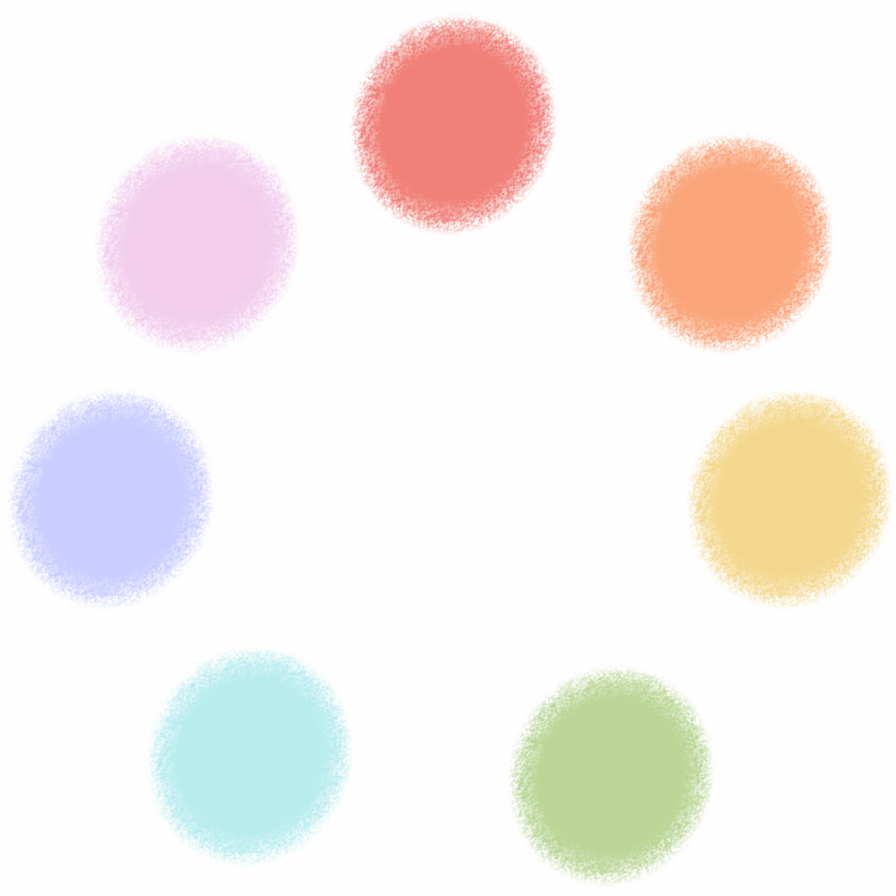
This background is drawn by a Shadertoy shader. Its source:

```glsl
// Seven pastel chalk dots with soft speckled rims, set in a loose ring on white paper.

float hash(vec2 p) {
    vec3 q = fract(p.xyx * vec3(0.1031, 0.1030, 0.0973));
    q += dot(q, q.yzx + 33.33);
    return fract((q.x + q.y) * q.z);
}

float valueNoise(vec2 p) {
    vec2 cell = floor(p), f = fract(p);
    f = f * f * (3.0 - 2.0 * f);
    return mix(mix(hash(cell), hash(cell + vec2(1, 0)), f.x),
               mix(hash(cell + vec2(0, 1)), hash(cell + vec2(1, 1)), f.x), f.y);
}

// Opacity of one chalk dot, p measured from its centre
float chalkDot(vec2 p) {
    // Slightly tilted ellipse, with d = 1 on the outer rim
    float c = cos(0.39), s = sin(0.39);
    vec2 q = vec2(c * p.x - s * p.y, s * p.x + c * p.y);
    float d = length(q / vec2(0.1094, 0.1193));

    // Fine speckle over patches stretched along the rising diagonal
    vec2 diagonal = vec2(p.x + p.y, p.y - p.x) * 0.7071;
    float fine = valueNoise(diagonal * vec2(400.0, 520.0) + 200.0);
    float coarse = valueNoise(diagonal * vec2(90.0, 170.0) + 90.0);
    float grain = 0.75 * fine + 0.25 * coarse - 0.5;

    // Thinner chalk streaks at the upper left and lower right
    float side = max(-2.0 * p.x * p.y / (dot(p, p) + 1e-5), 0.0);
    float streak = side * exp(-pow((d - 0.86) / 0.045, 2.0));

    // Mean coverage fades gradually; grain acts only where the chalk is partial
    float cover = 1.0 - 0.25 * smoothstep(0.68, 0.9, d)
                - 0.75 * smoothstep(0.86, 1.07, d) - 0.08 * streak;
    cover = clamp(cover, 0.0, 1.0);
    return clamp(cover + 4.4 * grain * cover * (1.0 - cover), 0.0, 1.0);
}

void mainImage(out vec4 fragColor, in vec2 fragCoord) {
    vec2 uv = fragCoord / iResolution.xy;

    // Clockwise from the top
    vec2 centers[7] = vec2[7](
        vec2(0.506, 0.861), vec2(0.815, 0.728), vec2(0.881, 0.443),
        vec2(0.682, 0.134), vec2(0.279, 0.156), vec2(0.124, 0.443),
        vec2(0.220, 0.728));
    vec3 chalks[7] = vec3[7](
        vec3(0.94, 0.50, 0.47), vec3(0.98, 0.645, 0.48), vec3(0.955, 0.845, 0.555),
        vec3(0.73, 0.835, 0.585), vec3(0.72, 0.925, 0.935), vec3(0.79, 0.805, 1.0),
        vec3(0.95, 0.805, 0.93));

    vec3 color = vec3(0.995); // paper
    for (int i = 0; i < 7; i++) {
        vec2 p = uv - centers[i];
        if (dot(p, p) < 0.02) color = mix(color, chalks[i], chalkDot(p));
    }
    fragColor = vec4(color, 1.0);
}
```
